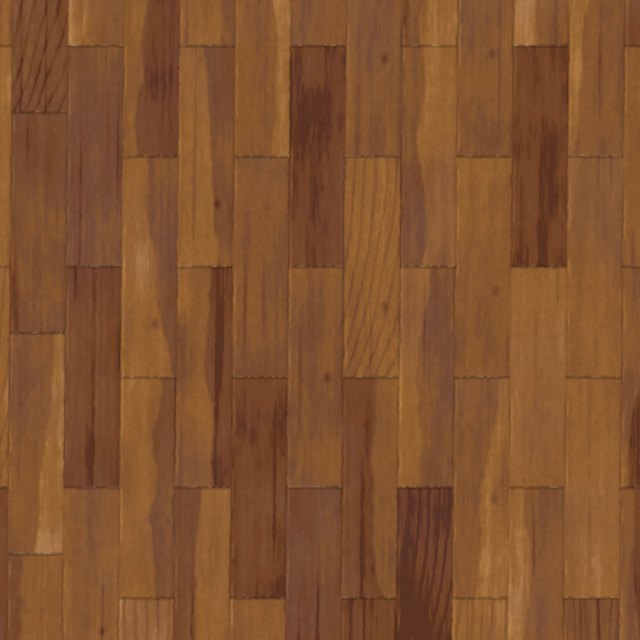
This texture is drawn by a WebGL 2 fragment shader. Its source:

```glsl
#version 300 es
precision highp float;

uniform vec2 u_resolution;
out vec4 fragColor;

float hash(vec2 p) {
    vec3 q = fract(p.xyx * vec3(0.1031, 0.1030, 0.0973));
    q += dot(q, q.yzx + 33.33);
    return fract((q.x + q.y) * q.z);
}

float noise(vec2 p) {
    vec2 i = floor(p), f = fract(p);
    f = f * f * (3.0 - 2.0 * f);
    return mix(mix(hash(i), hash(i + vec2(1, 0)), f.x),
               mix(hash(i + vec2(0, 1)), hash(i + vec2(1, 1)), f.x), f.y);
}

float fbm(vec2 p) {
    float sum = 0.0, amp = 0.5;
    for (int i = 0; i < 4; i++) {
        sum += amp * noise(p);
        p = p * 2.03 + 17.7;
        amp *= 0.5;
    }
    return sum / 0.9375;
}

// Dark heartwood through golden brown to pale sapwood
vec3 woodColor(float tone) {
    vec3 c = mix(vec3(0.36, 0.20, 0.125), vec3(0.46, 0.27, 0.15), smoothstep(0.0, 0.2, tone));
    c = mix(c, vec3(0.47, 0.30, 0.19), smoothstep(0.2, 0.36, tone));
    c = mix(c, vec3(0.53, 0.34, 0.18), smoothstep(0.36, 0.55, tone));
    c = mix(c, vec3(0.58, 0.38, 0.19), smoothstep(0.55, 0.79, tone));
    return mix(c, vec3(0.67, 0.47, 0.27), smoothstep(0.79, 1.05, tone));
}

vec3 parquet(vec2 p) {
    float down = 1.0 - p.y;
    vec2 wobble = 0.0016 * vec2(noise(p * vec2(40, 130)), noise(p.yx * vec2(50, 190))) - 0.0008;

    // Slightly leaning strips, alternate ones shifted by half a block
    float across = (p.x - 0.0195 + 0.0095 * down + wobble.x) * 11.5;
    float strip = floor(across);
    float start = strip == 0.0 ? 0.176 : mix(0.245, 0.072, mod(strip, 2.0));
    float along = (down - start + wobble.y) / 0.345;
    vec2 id = vec2(strip, floor(along)) + 20.0;
    vec2 local = vec2(fract(across), fract(along));
    float seed = hash(id * 3.17 + 5.3);
    float kind = hash(id * 1.73 + 41.0);
    float flip = hash(id + 71.9);
    vec2 offset = 50.0 * vec2(seed, kind);

    // Block tone, blotches and lengthwise grain
    float tone = 0.14 + 0.68 * seed;
    tone += 0.42 * (fbm(p * vec2(17, 10) + offset) - 0.5);
    tone += 0.24 * (fbm(vec2(across * 5.0, along * 1.6) + offset.yx) - 0.5);
    tone += 0.16 * (noise(vec2(across * 16.0, along * 3.5) + offset) - 0.5);
    tone += 0.12 * (noise(p * vec2(350, 65)) - 0.5);

    // Sapwood or heartwood band with a wandering edge
    float side = flip > 0.5 ? local.x : 1.0 - local.x;
    float bandEdge = 0.38 + 0.5 * fbm(vec2(local.y * 2.5, seed * 90.0))
                   + (kind - 0.7) * 1.8 * (local.y - 0.5);
    float band = smoothstep(-0.035, 0.035, side - bandEdge) * step(0.52, kind);
    tone += band * (seed < 0.65 ? 0.34 : -0.36);

    // Curved growth rings on a few blocks
    float bend = side + 0.75 * local.y * local.y + 0.15 * noise(local * 3.0 + offset);
    float rings = smoothstep(0.35, 0.95, sin(bend * 32.0));
    tone -= 0.24 * rings * step(kind, 0.15);

    // Dark resin streaks and small knots
    float streak = noise(vec2(across * 9.0, along * 1.3) + offset.yx);
    tone -= 0.26 * smoothstep(0.77, 0.96, streak);
    vec2 knot = (local - vec2(0.25 + 0.5 * flip, 0.2 + 0.6 * seed)) * vec2(0.087, 0.345);
    float knotSize = length(knot * vec2(1.0, 0.65));
    tone -= 0.4 * smoothstep(0.009, 0.001, knotSize) * step(0.76, flip);

    vec3 color = woodColor(tone);
    float rosy = smoothstep(0.45, 0.75, fbm(p * 6.0 + offset));
    color += rosy * vec3(-0.012, -0.004, 0.025);

    // Fine seams, worn pale left edges and darker block ends
    float seam = min(local.x, 1.0 - local.x) / 11.5;
    float end = min(local.y, 1.0 - local.y) * 0.345;
    float wear = noise(vec2(strip * 7.0, p.y * 36.0));
    color *= 1.0 - 0.17 * wear * smoothstep(0.0035, 0.0005, seam);
    color *= 1.0 - 0.20 * smoothstep(0.004, 0.0005, end);
    float paleEdge = smoothstep(0.0015, 0.003, local.x / 11.5)
                   * smoothstep(0.0075, 0.0035, local.x / 11.5);
    color += vec3(0.08, 0.06, 0.025) * paleEdge * smoothstep(0.3, 0.8, wear);
    float chip = step(0.62, noise(vec2(across * 16.0, id.y * 9.0)));
    color += 0.09 * chip * smoothstep(0.0045, 0.001, (1.0 - local.y) * 0.345);

    // Surface mottling
    color *= 0.97 + 0.06 * noise(p * 190.0);
    return color;
}

void main() {
    vec2 uv = gl_FragCoord.xy / u_resolution;

    // Average a small footprint for soft edges
    vec3 color = vec3(0.0);
    for (int i = 0; i < 9; i++) {
        vec2 tap = vec2(i % 3, i / 3) - 1.0;
        color += parquet(uv + tap * 0.0008);
    }
    fragColor = vec4(color / 9.0, 1.0);
}
```
